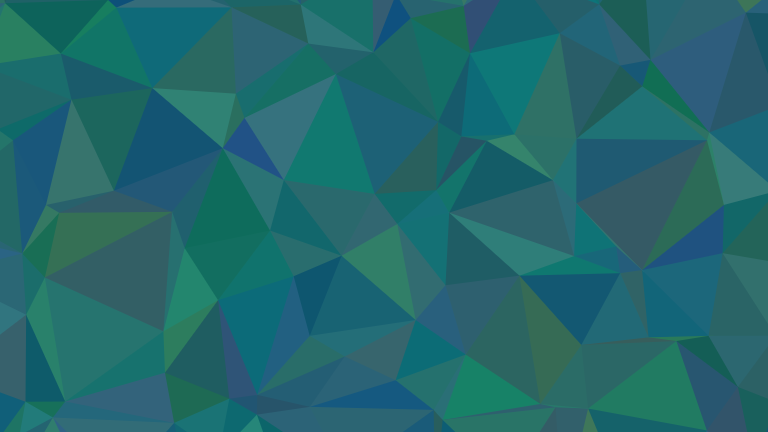
This background is drawn by a Shadertoy shader. Its source:

```glsl
// Low-poly mesh of flat teal, green and blue triangles on a jittered cell grid.

vec3 hash3(vec3 p) {
    p = fract(p * vec3(0.1031, 0.1030, 0.0973) + 0.137);
    p += dot(p, p.yxz + 33.33);
    return fract((p.xxy + p.yxx) * p.zyx);
}

// One mesh vertex per cell; the cosine pushes it toward the cell borders.
vec2 vertex(vec2 cell) {
    return cell + 0.5 - 0.49 * cos(3.14159 * hash3(vec3(cell + 41.0, 7.0)).xy);
}

// Twice the signed area of triangle pqr, positive when counter-clockwise.
float area(vec2 p, vec2 q, vec2 r) {
    vec2 u = q - p, v = r - p;
    return u.x * v.y - u.y * v.x;
}

float edgeDistance(vec2 p, vec2 q, vec2 x) {
    return area(p, q, x) / max(length(q - p), 1e-4);
}

float coverage(vec2 a, vec2 b, vec2 c, vec2 x, float pixel) {
    float inside = min(edgeDistance(a, b, x), min(edgeDistance(b, c, x), edgeDistance(c, a, x)));
    return clamp(0.5 + inside / pixel, 0.0, 1.0) + 1e-5;
}

// Weighted pick of a base tone, then an individual shift per channel.
vec3 facetColor(vec3 id) {
    float pick = hash3(id + 19.0).x;
    vec3 tone = pick < 0.32 ? vec3(0.13, 0.42, 0.45)
              : pick < 0.61 ? vec3(0.13, 0.37, 0.44)
              : pick < 0.77 ? vec3(0.13, 0.40, 0.37)
              : pick < 0.88 ? vec3(0.14, 0.48, 0.43)
              : pick < 0.95 ? vec3(0.13, 0.35, 0.49)
                            : vec3(0.17, 0.49, 0.38);
    return tone + (hash3(id + 73.0) - 0.5) * vec3(0.17, 0.09, 0.10);
}

void mainImage(out vec4 fragColor, in vec2 fragCoord) {
    float cellsHigh = 6.5;
    float pixel = cellsHigh / iResolution.y;
    vec2 x = fragCoord * pixel + vec2(0.35, 0.6);
    vec2 home = floor(x);
    vec3 sum = vec3(0.0);
    float total = 0.0;

    // Only the four quads that reach into this cell can cover the point.
    for (int j = -1; j <= 0; j++)
    for (int i = -1; i <= 0; i++) {
        vec2 quad = home + vec2(i, j);
        vec2 a = vertex(quad);
        vec2 b = vertex(quad + vec2(1, 0));
        vec2 c = vertex(quad + vec2(1, 1));
        vec2 d = vertex(quad + vec2(0, 1));

        // Split along the shorter diagonal that stays inside the quad.
        bool acInside = min(area(a, b, c), area(a, c, d)) > 0.0;
        bool bdInside = min(area(b, c, d), area(b, d, a)) > 0.0;
        bool useAC = acInside && (!bdInside || distance(a, c) < distance(b, d));
        if (!useAC) {
            vec2 first = a;
            a = b; b = c; c = d; d = first;
        }

        float lower = coverage(a, b, c, x, pixel);
        float upper = coverage(a, c, d, x, pixel);
        sum += lower * facetColor(vec3(quad, 1.0)) + upper * facetColor(vec3(quad, 2.0));
        total += lower + upper;
    }
    fragColor = vec4(sum / total, 1.0);
}
```
